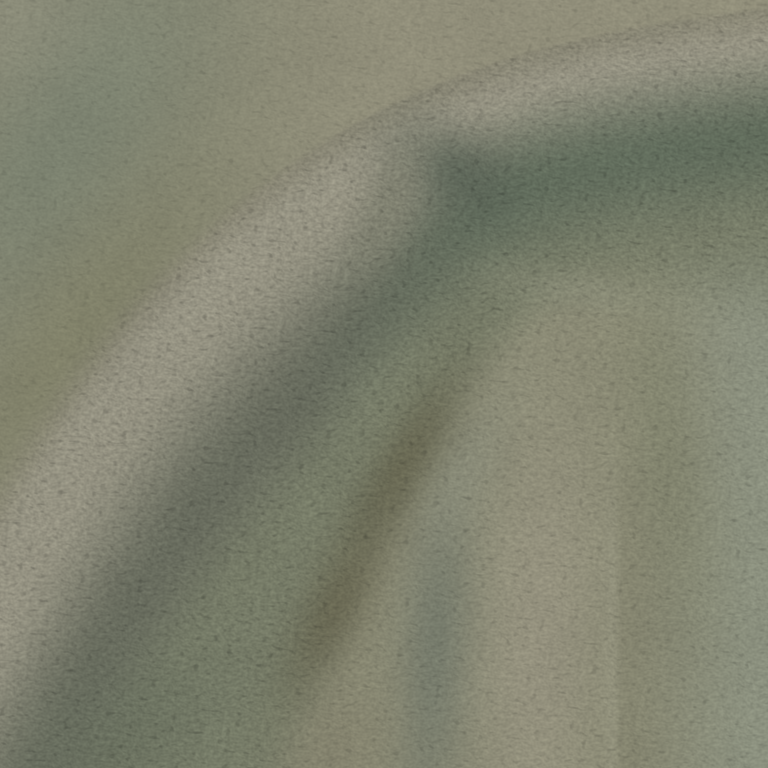
Give the GLSL for this texture, as a Shadertoy shader.

```glsl
// Sage green suede draped in soft diagonal folds, with a fine brushed nap
vec2 hashGradient(vec2 cell) {
    vec3 h = fract(cell.xyx * vec3(0.1031, 0.103, 0.0973));
    h += dot(h, h.yzx + 33.33);
    float a = 6.2832 * fract((h.x + h.y) * h.z);
    return vec2(cos(a), sin(a));
}

float gradientNoise(vec2 p) {
    vec2 i = floor(p), f = fract(p);
    vec2 w = f * f * f * (f * (f * 6.0 - 15.0) + 10.0);
    vec2 e = vec2(1.0, 0.0);
    float a = dot(hashGradient(i), f);
    float b = dot(hashGradient(i + e), f - e);
    float c = dot(hashGradient(i + e.yx), f - e.yx);
    float d = dot(hashGradient(i + e.xx), f - e.xx);
    return mix(mix(a, b, w.x), mix(c, d, w.x), w.y);
}

mat2 rotation(float a) {
    return mat2(cos(a), -sin(a), sin(a), cos(a));
}

// Soft ellipse, its first radius lying along the given angle
float softEllipse(vec2 p, vec2 center, vec2 radius, float angle) {
    vec2 q = rotation(angle) * (p - center) / radius;
    return exp(-dot(q, q));
}

// Flat cloth behind the main fold
vec3 backCloth(vec2 p) {
    vec3 col = mix(vec3(0.53, 0.53, 0.45), vec3(0.57, 0.56, 0.48), smoothstep(0.1, 0.55, p.x));
    col = mix(col, vec3(0.48, 0.51, 0.44), 0.85 * softEllipse(p, vec2(0.08, 0.82), vec2(0.3, 0.14), 1.0));
    col = mix(col, vec3(0.50, 0.50, 0.40), 0.7 * softEllipse(p, vec2(0.09, 0.55), vec2(0.28, 0.09), 0.9));
    return mix(col, vec3(0.57, 0.57, 0.50), 0.5 * softEllipse(p, vec2(0.0, 1.0), vec2(0.12), 0.0));
}

// Rounded main fold, shaded by depth below its crest
vec3 mainFold(vec2 p, float depth) {
    float right = smoothstep(0.35, 0.7, p.x);
    float valley = mix(0.255, 0.165, right);
    vec3 shadow = mix(vec3(0.41, 0.425, 0.37), vec3(0.385, 0.43, 0.365), right);
    vec3 col = mix(vec3(0.53, 0.52, 0.45), vec3(0.59, 0.58, 0.515), smoothstep(-0.01, 0.05, depth));
    col = mix(col, shadow, smoothstep(mix(0.08, 0.035, right), valley, depth));
    col = mix(col, vec3(0.47, 0.49, 0.41), smoothstep(valley, valley + 0.13, depth));
    col = mix(col, vec3(0.34, 0.38, 0.33), 0.75 * softEllipse(p, vec2(0.595, 0.775), vec2(0.08, 0.05), -0.5));
    return mix(col, vec3(0.50, 0.505, 0.44), 0.8 * softEllipse(p, vec2(0.505, 0.73), vec2(0.09, 0.033), 1.2));
}

// Lower fold, rising to a rounded arch
vec3 lowerFold(vec2 p) {
    vec3 col = mix(vec3(0.54, 0.54, 0.455), vec3(0.55, 0.57, 0.50), smoothstep(0.8, 1.0, p.x));
    col = mix(col, vec3(0.595, 0.58, 0.505), 0.85 * softEllipse(p, vec2(0.70, 0.17), vec2(0.30, 0.085), 1.52));
    col = mix(col, vec3(0.45, 0.475, 0.42), 0.8 * softEllipse(p, vec2(0.565, 0.15), vec2(0.23, 0.045), 1.5));
    col = mix(col, vec3(0.55, 0.56, 0.49), 0.5 * softEllipse(p, vec2(0.60, 0.38), vec2(0.12, 0.04), 1.1));
    col = mix(col, vec3(0.50, 0.51, 0.42), 0.6 * softEllipse(p, vec2(0.87, 0.42), vec2(0.2, 0.05), 1.7));
    // Narrow vertical pleat
    float pleat = p.x - 0.797;
    float fade = 1.0 - smoothstep(0.25, 0.48, p.y);
    col += 0.018 * fade * exp(-pow(pleat / 0.012, 2.0));
    col -= 0.025 * fade * smoothstep(0.0, 0.015, pleat) * exp(-max(pleat, 0.0) / 0.1);
    return col;
}

void mainImage(out vec4 fragColor, in vec2 fragCoord) {
    vec2 p = fragCoord / iResolution.xy;

    // Signed distance below the curved crest
    float t = 1.0 - p.x;
    float crest = 0.99 - 0.14 * t - 0.488 * t * t * t;
    float depth = (crest - p.y) / length(vec2(1.0, 0.14 + 1.464 * t * t));

    // Signed distance outside the lower arch
    float m = max(0.8 - p.x, 0.0);
    float arch = 0.635 - 3.45 * m * m;
    float outside = (p.y - arch) / length(vec2(1.0, 6.9 * m));

    vec3 col = backCloth(p);
    float crestWidth = mix(0.03, 0.004, smoothstep(0.0, 0.5, p.x));
    float onFold = smoothstep(-crestWidth, crestWidth, depth);
    col = mix(col, mainFold(p, depth), onFold);

    // Arch, its pale rim and the olive hollow along its left side
    float archWidth = mix(0.04, 0.085, smoothstep(0.7, 1.0, p.x));
    float onArch = 1.0 - smoothstep(-archWidth, archWidth, outside);
    col = mix(col, lowerFold(p), onArch);
    col = mix(col, vec3(0.55, 0.56, 0.48), 0.55 * softEllipse(p, vec2(0.76, 0.62), vec2(0.11, 0.025), -0.15));
    col = mix(col, vec3(0.39, 0.385, 0.30), 0.75 * softEllipse(p, vec2(0.525, 0.395), vec2(0.13, 0.037), 1.05));
    col = mix(col, vec3(0.39, 0.38, 0.295), 0.7 * softEllipse(p, vec2(0.435, 0.205), vec2(0.12, 0.04), 1.1));
    col = mix(col, vec3(0.51, 0.50, 0.42), 0.6 * softEllipse(p, vec2(0.44, 0.02), vec2(0.10, 0.07), 1.1));
    col = mix(col, vec3(0.40, 0.43, 0.365), 0.6 * softEllipse(p, vec2(0.15, 0.04), vec2(0.16, 0.09), 0.6));

    // Broad mottling, then short nap fibres in slanted rows
    col *= 1.0 + 0.025 * gradientNoise(p * 9.0) + 0.02 * gradientNoise(p * 31.0 + 7.0);
    vec2 q = rotation(-0.12) * p + 0.004 * gradientNoise(p * 24.0);
    float nap = gradientNoise(q * vec2(125.0, 210.0)) + 0.8 * gradientNoise(q * vec2(260.0, 310.0) + 19.0);
    float specks = smoothstep(0.15, 0.6, gradientNoise(q * vec2(95.0, 165.0) + 43.0));
    float roughness = mix(0.55, 1.0, onFold * (1.0 - 0.5 * onArch));
    col *= 1.0 + roughness * (0.11 * nap - 0.12 * specks);

    fragColor = vec4(col, 1.0);
}
```
